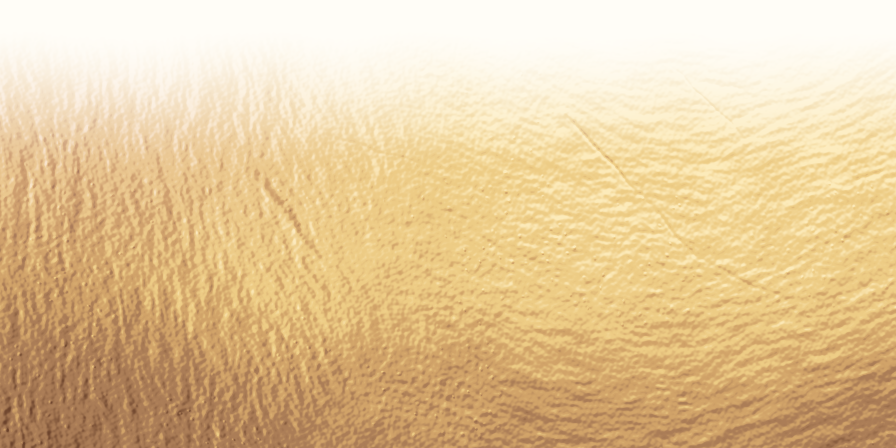
A WebGL 2 fragment shader for this texture:

```glsl
#version 300 es
precision highp float;
// Brushed gold plaster: raked relief and scratches, darker below, fading to white at the top.
uniform vec2 u_resolution;
out vec4 fragColor;

float hash(vec2 p) {
  vec3 q = fract(p.xyx * vec3(0.1031, 0.103, 0.0973));
  q += dot(q, q.yzx + 33.33);
  return fract((q.x + q.y) * q.z);
}

vec2 gradient(vec2 cell) {
  float a = 6.2832 * hash(cell);
  return vec2(cos(a), sin(a));
}

// Gradient noise, about -0.7 to 0.7
float noise(vec2 p) {
  vec2 i = floor(p), f = p - i;
  vec2 u = f * f * f * (f * (f * 6.0 - 15.0) + 10.0);
  vec2 x = vec2(1, 0), y = vec2(0, 1);
  float low = mix(dot(gradient(i), f), dot(gradient(i + x), f - x), u.x);
  float high = mix(dot(gradient(i + y), f - y), dot(gradient(i + 1.0), f - 1.0), u.x);
  return mix(low, high, u.y);
}

vec2 rotate(vec2 p, float a) {
  float c = cos(a), s = sin(a);
  return vec2(c * p.x + s * p.y, c * p.y - s * p.x);
}

// Brush strokes along the first axis, coarse and fine
float strokes(vec2 p) {
  return noise(p * vec2(9.0, 30.0)) + 0.75 * noise(p * vec2(19.0, 62.0) + 19.0);
}

// Small round blisters, one possible in each cell
float blisters(vec2 p) {
  p = rotate(p, 0.5) * 46.0;
  vec2 cell = floor(p), f = p - cell;
  vec2 centre = 0.35 + 0.3 * vec2(hash(cell + 5.0), hash(cell + 71.0));
  float size = 0.2 + 0.15 * hash(cell + 33.0);
  return step(0.8, hash(cell)) * smoothstep(size, 0.0, length(f - centre));
}

float relief(vec2 p) {
  vec2 w = p + 0.03 * vec2(noise(p * 4.0), noise(p * 4.0 + 40.0));
  w += 0.005 * vec2(noise(p * 19.0 + 3.0), noise(p * 19.0 + 60.0));
  // The brush swings from steep at left, through flat, to rising at right
  float sum = 0.0, power = 0.0;
  for (int i = 0; i < 5; i++) {
    float k = float(i);
    float away = (p.x - 0.15 * (p.y - 0.4) - 0.4 - 0.34 * k) / 0.2;
    if (i == 0) away = max(away, 0.0);
    if (i == 4) away = min(away, 0.0);
    float weight = exp(-away * away);
    sum += weight * strokes(rotate(w, -1.45 + 0.46 * k) + 7.3 * k);
    power += weight * weight;
  }
  // Grainy crust, in patches
  float rough = smoothstep(-0.25, 0.3, noise(p * 3.2 + 11.0) + 0.25 * (0.4 - p.y));
  float h = sum / sqrt(power) * mix(1.0, 0.8, rough);
  h += 0.3 * noise(w * 29.0 + 7.0) + (0.25 + 0.35 * rough) * noise(w * 58.0);
  h += 0.34 * noise(rotate(p, 0.6) * 100.0 + 23.0);
  return h + 0.4 * rough * blisters(w);
}

// Thin groove from a to b: dark core with a lit lower edge
float groove(vec2 p, vec2 a, vec2 b, float width) {
  p += 0.012 * vec2(noise(p * 14.0), noise(p * 14.0 + 9.0));
  vec2 d = b - a;
  float t = clamp(dot(p - a, d) / dot(d, d), 0.0, 1.0);
  vec2 off = p - a - t * d;
  float taper = 0.35 + 0.65 * sin(3.1416 * t);
  float lit = exp(-dot(off + width, off + width) / (width * width));
  return taper * (0.6 * lit - exp(-dot(off, off) / (width * width)));
}

vec3 goldRamp(float t) {
  vec3 c = mix(vec3(0.42, 0.26, 0.17), vec3(0.67, 0.49, 0.34), smoothstep(-0.4, 0.12, t));
  c = mix(c, vec3(0.82, 0.64, 0.41), smoothstep(0.12, 0.38, t));
  c = mix(c, vec3(0.93, 0.80, 0.52), smoothstep(0.38, 0.66, t));
  return mix(c, vec3(0.99, 0.92, 0.73), smoothstep(0.66, 1.0, t));
}

void main() {
  vec2 p = gl_FragCoord.xy / u_resolution.y;
  p.x *= 2.0 * u_resolution.y / u_resolution.x;

  // Broad light: dim lower edge and left side, glow right of the middle
  float tone = 0.19 + 0.46 * smoothstep(-0.05, 0.5, p.y) + 0.2 * smoothstep(0.45, 0.85, p.y);
  tone -= 0.25 * smoothstep(0.8, 0.0, p.x) * smoothstep(0.95, 0.4, p.y);
  tone += 0.13 * exp(-3.5 * dot(p - vec2(1.5, 0.4), p - vec2(1.5, 0.4)));
  tone -= 0.1 * smoothstep(1.65, 2.0, p.x) * smoothstep(0.4, 0.0, p.y);
  tone += 0.09 * noise(p * vec2(2.5, 4.0) + 3.0) + 0.08 * noise(p * 9.0);

  // Raking light, from the left over steep strokes and from above over flat ones
  float swing = smoothstep(0.5, 1.3, p.x);
  float slope = relief(p) - relief(p + 0.0042 * normalize(mix(vec2(-1.0, 0.35), vec2(-0.3, 1.0), swing)));
  tone += mix(0.72, 0.58, swing) * slope * mix(1.0, 0.85, smoothstep(0.3, 0.8, p.y));

  // Long cracks at right and a wavering ridge at left
  float marks = groove(p, vec2(1.26, 0.75), vec2(1.42, 0.58), 0.0035);
  marks += 0.5 * groove(p, vec2(1.42, 0.58), vec2(1.56, 0.42), 0.004);
  marks += 0.6 * groove(p, vec2(1.55, 0.43), vec2(1.78, 0.32), 0.005);
  marks += 0.5 * groove(p, vec2(1.49, 0.86), vec2(1.66, 0.70), 0.003);
  marks += 0.4 * groove(p, vec2(0.73, 0.70), vec2(0.96, 0.63), 0.004);
  marks += 0.6 * groove(p, vec2(0.63, 0.82), vec2(0.57, 0.60), 0.009);
  marks += 0.8 * groove(p, vec2(0.57, 0.62), vec2(0.71, 0.43), 0.009);
  tone += 0.32 * marks;

  // Rosy tint in the pale upper left, then the white fade
  vec3 gold = goldRamp(tone);
  gold = mix(gold, gold * vec3(0.98, 0.96, 1.1), smoothstep(1.1, 0.2, p.x) * smoothstep(0.3, 0.75, p.y));
  float fade = smoothstep(0.61, 0.94, p.y + 0.025 * noise(p * vec2(5.0, 3.0)));
  fragColor = vec4(mix(gold, vec3(1.0, 0.992, 0.97), fade), 1.0);
}
```
